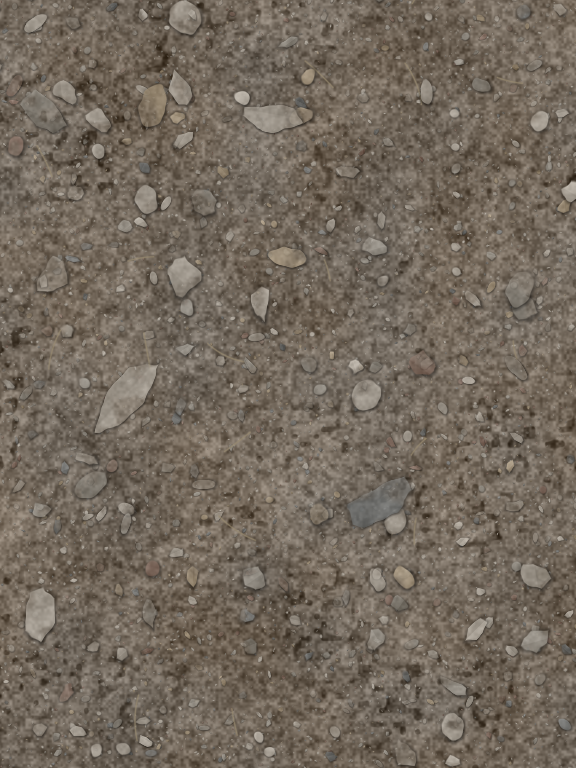
Write a Shadertoy shader that draws this texture.

```glsl
// Trodden earth strewn with pale angular stone chips, pebbles, grit and straw.
// Noise forms the soil; five jittered grids, from fine to coarse, scatter
// convex polygons with facets, dusty faces and contact shadows on top.

const vec3 SOIL = vec3(0.465, 0.423, 0.375);
const vec3 PALE_STONE = vec3(0.670, 0.642, 0.600);
const vec3 GREY_STONE = vec3(0.570, 0.550, 0.515);
const vec3 BLUE_STONE = vec3(0.455, 0.460, 0.455);
const vec3 RED_STONE = vec3(0.500, 0.415, 0.370);
const vec3 TAN_STONE = vec3(0.610, 0.550, 0.460);
const vec3 STRAW = vec3(0.600, 0.545, 0.440);
const vec2 LIGHT = vec2(-0.45, 0.89);
const float EDGE = 0.0017;         // half width of a stone outline
const float SHADOW_DEPTH = 0.48;
const float SOIL_CONTRAST = 1.0;
const int LAYERS = 5;
const int SIDES = 7;
const float TAU = 6.2831853;

vec3 hash3(vec2 p) {
    vec3 q = fract(p.xyx * vec3(0.1031, 0.1030, 0.0973));
    q += dot(q, q.yxz + 33.33);
    return fract((q.xxy + q.yzz) * q.zyx);
}

float noise(vec2 p) {
    vec2 i = floor(p), f = fract(p);
    f = f * f * (3.0 - 2.0 * f);
    float low = mix(hash3(i).x, hash3(i + vec2(1, 0)).x, f.x);
    float high = mix(hash3(i + vec2(0, 1)).x, hash3(i + vec2(1, 1)).x, f.x);
    return mix(low, high, f.y);
}

vec2 direction(float a) { return vec2(cos(a), sin(a)); }

vec2 rotate(vec2 p, float a) {
    vec2 d = direction(a);
    return vec2(d.x * p.x + d.y * p.y, d.x * p.y - d.y * p.x);
}

// Soil: broad patches, clods lit from above, and fine grit
vec3 soilColor(vec2 p) {
    float tone = 0.09 * (noise(p * 4.0 + 3.0) - 0.5);
    tone += 0.09 * (noise(p * 14.0 + 17.0) - 0.5);
    tone += 0.10 * (noise(p * 48.0) - noise(p * 48.0 + LIGHT * 0.45));
    tone += 0.14 * (noise(p * 105.0 + 31.0) - 0.5);
    tone += 0.17 * (noise(p * 215.0 + 57.0) - 0.5);
    float crumbly = smoothstep(0.50, 0.80, noise(p * 7.0 + 71.0));
    float pits = smoothstep(0.60, 0.85, noise(p * 80.0 + 90.0));
    tone -= pits * (0.05 + 0.11 * crumbly);
    float warmth = 0.018 * (noise(p * 9.0 + 43.0) - 0.5);
    return SOIL + tone * SOIL_CONTRAST + vec3(warmth, 0.0, -warmth);
}

// Convex polygon of random sides, blended with a disc for worn pebbles
float stoneShape(vec2 q, vec2 seed, float worn) {
    float d = -1.0;
    for (int i = 0; i < SIDES; i++) {
        vec3 r = hash3(seed + float(i) * 13.0 + 5.0);
        float a = (float(i) + 0.9 * r.x) * TAU / float(SIDES);
        d = max(d, dot(q, direction(a)) - mix(0.55, 0.95, r.y));
    }
    return mix(d, length(q) - 0.8, worn);
}

vec3 stoneColor(float pick) {
    if (pick < 0.40) return PALE_STONE;
    if (pick < 0.70) return GREY_STONE;
    if (pick < 0.81) return BLUE_STONE;
    if (pick < 0.90) return RED_STONE;
    return TAN_STONE;
}

// One grid of stones: cell size, share of filled cells, radii in cells
vec3 scatterStones(vec3 color, vec2 p, float cell, float share, vec2 radii, float layer) {
    vec3 soil = color;
    float rough = noise(p * 75.0 + 11.0) - 0.5;
    float grain = noise(p * 190.0 + 23.0) - 0.5;
    float dust = noise(p * 38.0 + 61.0);
    vec2 home = floor(p / cell);
    for (int k = 0; k < 9; k++) {
        vec2 id = home + vec2(k % 3 - 1, k / 3 - 1);
        vec2 seed = id + layer * 101.0 + 200.0;
        vec3 place = hash3(seed), form = hash3(seed + 307.0), look = hash3(seed + 611.0);
        if (place.z > share) continue;
        float radius = cell * mix(radii.x, radii.y, form.x * form.x);
        vec2 offset = p - (id + 0.5 + 0.7 * (place.xy - 0.5)) * cell;
        if (length(offset) > radius * 1.7) continue;

        vec2 q = rotate(offset, form.y * TAU) / radius;
        q.y /= mix(0.42, 0.95, form.z);
        float worn = look.x > 0.70 ? 0.85 : 0.08;
        float d = stoneShape(q, seed, worn) * radius + rough * min(radius * 0.4, 0.007);

        // Shadow falls on the side away from the light
        float away = 0.5 - 0.5 * dot(offset / (length(offset) + 1e-4), LIGHT);
        float reach = min(radius * 0.45, 0.010);
        color *= 1.0 - SHADOW_DEPTH * (0.25 + 0.75 * away) * smoothstep(reach, -EDGE, d);

        // Facet, lit rim, mineral grain and a partial coat of soil
        float facet = smoothstep(-0.06, 0.06, dot(q, direction(look.y * TAU)) - 0.15);
        float rim = smoothstep(-reach, 0.0, d) * (0.5 - away);
        float tone = 0.14 * (look.z - 0.5) - 0.06 * facet * (1.0 - worn);
        tone += 0.10 * rim + 0.09 * rough + 0.08 * grain;
        vec3 face = stoneColor(hash3(seed + 919.0).x) + tone;
        float coat = smoothstep(0.40, 0.80, dust + 0.35 * (look.y - 0.5));
        face = mix(face, soil, 0.12 + 0.55 * coat);
        color = mix(color, face, smoothstep(EDGE, -EDGE, d));
    }
    return color;
}

// Sparse, slightly bent stalks
vec3 scatterStraw(vec3 color, vec2 p) {
    const float CELL = 0.16;
    vec2 id = floor(p / CELL);
    vec3 r = hash3(id + 503.0), s = hash3(id + 709.0);
    vec2 q = rotate(p - (id + 0.4 + 0.2 * r.xy) * CELL, s.x * TAU);
    q.y += (s.y - 0.5) * 9.0 * q.x * q.x;
    float d = length(vec2(max(abs(q.x) - mix(0.012, 0.040, s.z), 0.0), q.y)) - 0.0012;
    return mix(color, STRAW, step(r.z, 0.32) * 0.75 * smoothstep(EDGE, -EDGE, d));
}

void mainImage(out vec4 fragColor, in vec2 fragCoord) {
    vec2 p = fragCoord / iResolution.x;
    vec3 color = soilColor(p);
    for (int i = 0; i < LAYERS; i++) {
        float coarse = float(i) / float(LAYERS - 1);
        float cell = 0.0105 * pow(19.0, coarse);
        float share = mix(0.46, 0.40, coarse);
        vec2 radii = mix(vec2(0.13, 0.30), vec2(0.19, 0.44), coarse);
        color = scatterStones(color, p, cell, share, radii, float(i));
        if (i == 2) color = scatterStraw(color, p);
    }
    fragColor = vec4(clamp(color, 0.0, 1.0), 1.0);
}
```
